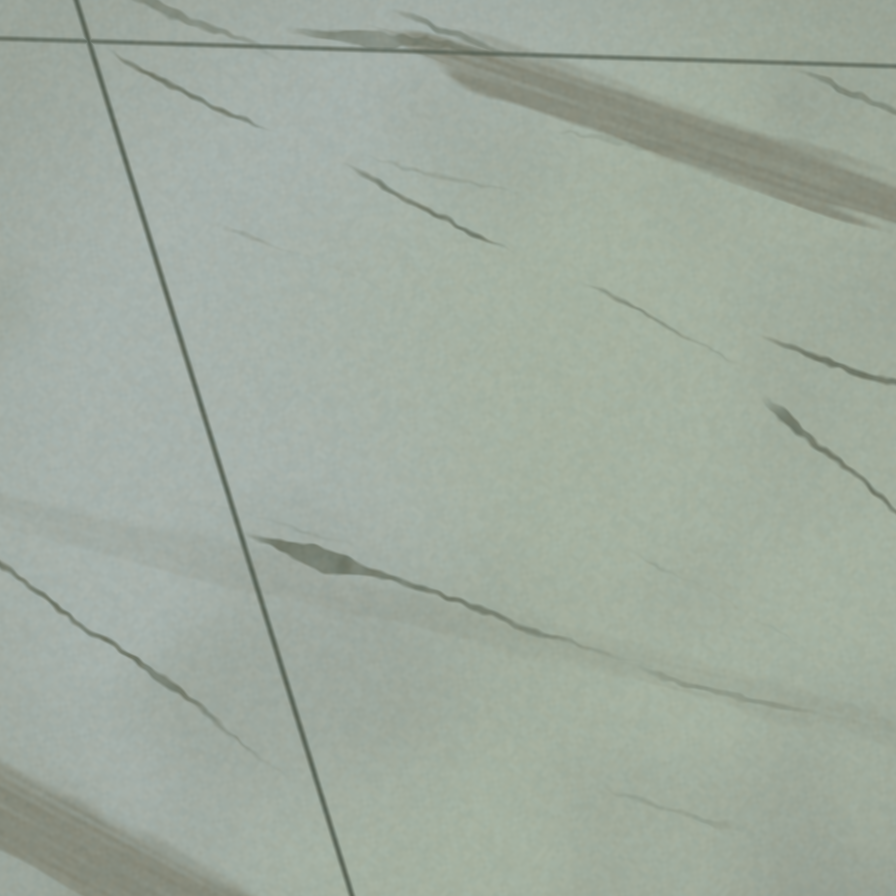
Give the GLSL for this texture, as a three.js fragment shader.

```glsl
// Pale grey-green marble floor tiles seen at an angle, with thin grout lines.
// Tapered streaks wavered by layered sines form the veins, wide fibrous bands
// cross two corners, and fine value noise gives the soft surface grain.
varying vec2 vUv;

const vec3 COOL_STONE = vec3(0.654, 0.695, 0.672);
const vec3 WARM_STONE = vec3(0.647, 0.694, 0.630);
const vec3 SHADE = vec3(0.580, 0.615, 0.568);
const vec3 BAND_COLOR = vec3(0.50, 0.51, 0.45);
const vec3 VEIN_COLOR = vec3(0.40, 0.43, 0.37);
const vec3 GROUT_COLOR = vec3(0.34, 0.38, 0.33);

float hash(vec2 p) {
  vec3 q = fract(vec3(p.xyx) * 0.1031);
  q += dot(q, q.yzx + 33.33);
  return fract((q.x + q.y) * q.z);
}

float noise(vec2 p) {
  vec2 cell = floor(p);
  vec2 f = fract(p);
  f = f * f * (3.0 - 2.0 * f);
  float low = mix(hash(cell), hash(cell + vec2(1.0, 0.0)), f.x);
  float high = mix(hash(cell + vec2(0.0, 1.0)), hash(cell + 1.0), f.x);
  return mix(low, high, f.y);
}

// Coordinates along and across the line from a to b
vec2 lineFrame(vec2 p, vec2 a, vec2 b) {
  vec2 axis = normalize(b - a);
  vec2 q = p - a;
  return vec2(dot(q, axis), dot(q, vec2(-axis.y, axis.x)));
}

// Straight joint between tiles
float grout(vec2 p, vec2 a, vec2 b, float halfWidth) {
  return 1.0 - smoothstep(0.0, halfWidth * 1.5, abs(lineFrame(p, a, b).y));
}

// Thin tapered vein: swell thickens it locally, gaps breaks it into dashes
float vein(vec2 p, vec2 a, vec2 b, float width, float swell, float gaps, float phase) {
  vec2 f = lineFrame(p, a, b);
  float len = length(b - a);
  float waver = 0.003 * sin(f.x * 19.0 + phase) + 0.001 * sin(f.x * 57.0 + phase * 2.0);
  float d = abs(f.y + waver + 0.005 * (noise(p * 80.0) - 0.5));
  float taper = smoothstep(0.0, 0.05, f.x) * (1.0 - smoothstep(len * 0.55, len, f.x));
  float dash = mix(1.0, smoothstep(-0.75, 0.3, sin(f.x * 21.0 + phase)), gaps);
  float bulge = pow(0.5 + 0.5 * sin(f.x * 9.0 + phase), 30.0);
  float w = width * (0.5 + 0.5 * taper * dash) * (1.0 + swell * bulge);
  float ink = 1.0 - smoothstep(w - 0.0022, w + 0.0026, d);
  return ink * taper * dash * (0.75 + 0.4 * noise(p * 60.0 + 5.0));
}

// Wide band with edges frayed into fibers along its length
float band(vec2 p, vec2 a, vec2 b, float halfWidth) {
  vec2 f = lineFrame(p, a, b);
  float fray = noise(vec2(f.x * 16.0, f.y * 90.0)) - 0.5;
  float d = f.y + 0.012 * (noise(p * 12.0) - 0.5) + 0.016 * fray;
  float w = halfWidth * smoothstep(-0.04, 0.14, f.x);
  float body = smoothstep(-w - 0.005, -w + 0.006, d) * (1.0 - smoothstep(w * 0.55, w + 0.008, d));
  float fibers = noise(vec2(f.x * 10.0, f.y * 190.0));
  return body * (0.6 + 0.4 * fibers) * smoothstep(-0.02, 0.06, f.x);
}

// Short faint veins scattered over the floor
float hairlines(vec2 p) {
  float ink = 0.0;
  for (int i = 0; i < 6; i++) {
    float id = float(i);
    vec2 start = vec2(hash(vec2(id, 3.0)), hash(vec2(id, 8.0))) * 0.9;
    vec2 span = vec2(0.22, -0.04 - 0.1 * hash(vec2(id, 5.0)));
    ink = max(ink, vein(p, start, start + span, 0.002, 2.0, 0.8, id * 1.7));
  }
  return ink;
}

// Cool to warm stone, clouded and shaded towards the rim
vec3 stone(vec2 p) {
  float warmth = smoothstep(0.25, 0.75, p.x + 0.25 * (0.5 - p.y) + 0.3 * (noise(p * 3.0) - 0.5));
  vec3 color = mix(COOL_STONE, WARM_STONE, warmth);
  float cloud = smoothstep(0.5, 0.85, 0.65 * noise(p * 3.5 + 7.0) + 0.35 * noise(p * 9.0));
  float rim = smoothstep(0.42, 0.72, length(p - vec2(0.52, 0.47)));
  return mix(color, SHADE, min(0.5 * cloud + 0.65 * rim, 1.0));
}

// Fine mottling on a turned grid, with a trace of colour
vec3 grain(vec2 p) {
  vec2 q = mat2(0.8, 0.6, -0.6, 0.8) * p;
  float light = 0.6 * noise(q * 220.0) + 0.4 * noise(p * 130.0 + 40.0) - 0.5;
  float tint = noise(q * 140.0 + 90.0) - 0.5;
  return 0.036 * light + 0.014 * tint * vec3(1.0, -0.2, -1.0);
}

void main() {
  vec2 p = vUv;
  vec3 color = stone(p);

  // Broad bands at the upper right and lower left, and a faint one at the left
  float bands = band(p, vec2(0.42, 0.965), vec2(1.05, 0.755), 0.029);
  bands = max(bands, band(p, vec2(-0.17, 0.20), vec2(0.30, -0.055), 0.046));
  bands = max(bands, 0.2 * band(p, vec2(-0.10, 0.46), vec2(0.30, 0.36), 0.02));
  color = mix(color, BAND_COLOR, 0.9 * bands);

  // Main veins, all falling to the right
  float veins = vein(p, vec2(0.10, 0.952), vec2(0.92, 0.55), 0.0024, 0.3, 1.0, -0.95);
  veins = max(veins, vein(p, vec2(0.265, 0.41), vec2(0.74, 0.25), 0.0028, 3.8, 0.0, 0.67));
  veins = max(veins, 0.4 * vein(p, vec2(0.66, 0.265), vec2(1.15, 0.145), 0.003, 0.8, 0.8, -1.7));
  veins = max(veins, vein(p, vec2(-0.05, 0.41), vec2(0.34, 0.12), 0.0025, 0.8, 0.0, 5.3));
  veins = max(veins, vein(p, vec2(0.84, 0.632), vec2(1.15, 0.51), 0.0026, 0.3, 0.0, 0.5));
  veins = max(veins, vein(p, vec2(0.845, 0.565), vec2(1.15, 0.29), 0.0023, 2.2, 0.0, 1.3));
  veins = max(veins, 0.7 * vein(p, vec2(0.31, 0.972), vec2(0.62, 0.93), 0.004, 1.2, 0.0, 0.6));
  veins = max(veins, 0.7 * vein(p, vec2(0.43, 0.995), vec2(0.60, 0.92), 0.003, 0.5, 0.0, 2.0));
  veins = max(veins, 0.6 * vein(p, vec2(0.12, 1.02), vec2(0.33, 0.925), 0.003, 0.8, 0.0, 1.0));
  veins = max(veins, 0.7 * vein(p, vec2(0.88, 0.93), vec2(1.12, 0.82), 0.0025, 0.5, 0.0, 0.9));
  color = mix(color, VEIN_COLOR, 0.8 * veins);
  color = mix(color, VEIN_COLOR, 0.2 * hairlines(p));

  // Tile joints
  float joints = grout(p, vec2(0.085, 1.0), vec2(0.393, 0.0), 0.0036);
  joints = max(joints, 0.8 * grout(p, vec2(0.0, 0.957), vec2(1.0, 0.926), 0.0032));
  color = mix(color, GROUT_COLOR, 0.95 * joints);

  gl_FragColor = vec4(color + grain(p), 1.0);
}
```
